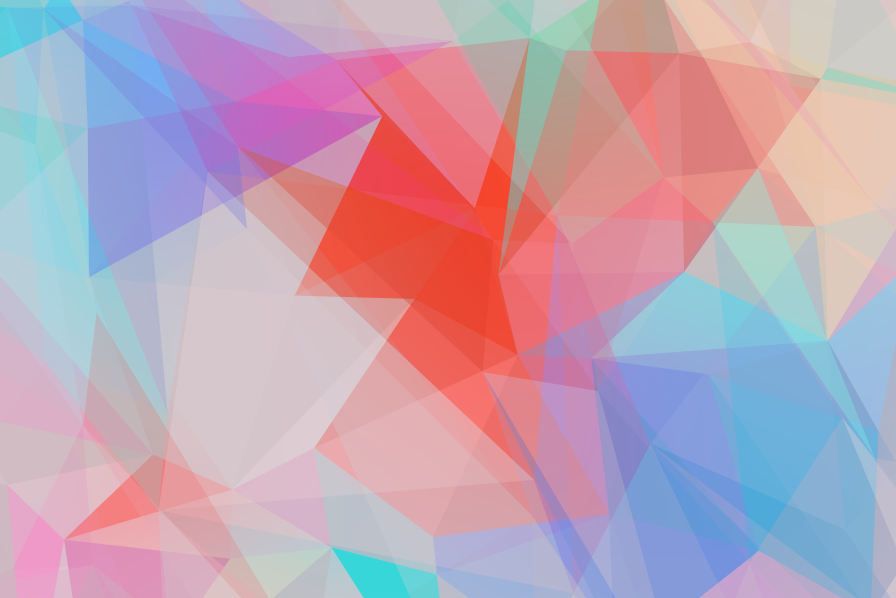
A Shadertoy shader for this background:

```glsl
const vec3 MIST    = vec3(0.83, 0.77, 0.79);
const vec3 ICE     = vec3(0.66, 0.80, 0.85);
const vec3 CYAN    = vec3(0.06, 0.87, 0.93);
const vec3 AQUA    = vec3(0.40, 0.90, 0.86);
const vec3 MINT    = vec3(0.43, 0.87, 0.76);
const vec3 SKY     = vec3(0.38, 0.70, 0.96);
const vec3 LAGOON  = vec3(0.28, 0.68, 0.85);
const vec3 STEEL   = vec3(0.58, 0.68, 0.85);
const vec3 BLUE    = vec3(0.40, 0.56, 0.90);
const vec3 VIOLET  = vec3(0.63, 0.50, 0.87);
const vec3 MAGENTA = vec3(0.94, 0.30, 0.70);
const vec3 ORCHID  = vec3(0.92, 0.58, 0.77);
const vec3 ROSE    = vec3(0.94, 0.45, 0.45);
const vec3 RED     = vec3(0.94, 0.22, 0.12);
const vec3 ORANGE  = vec3(0.93, 0.56, 0.32);
const vec3 PEACH   = vec3(0.93, 0.78, 0.67);

const float COLOUR_SCATTER = 0.13;  // how far a facet borrows its colour
const float INNER_GRADIENT = 0.15;  // colour drift inside a facet
const float SHADE_RANGE    = 0.09;  // brightness spread between facets
const float ACCENT_CHANCE  = 0.14;
const float ACCENT_MIX     = 0.55;

vec2 hash2(vec2 p) {
    vec3 q = fract(p.xyx * vec3(0.1031, 0.1030, 0.0973));
    q += dot(q, q.yzx + 33.33);
    return fract((q.xx + q.yz) * q.zy);
}

float cross2(vec2 a, vec2 b) { return a.x * b.y - a.y * b.x; }

// Soft-edged elliptical area of colour
void wash(inout vec3 c, vec2 p, vec2 centre, vec2 radius, vec3 colour) {
    vec2 d = (p - centre) / radius;
    float d2 = dot(d, d);
    c = mix(c, colour, exp(-d2 * d2));
}

// Broad colour composition; y runs 0..1, x runs 0..1.5
vec3 colourField(vec2 p) {
    vec3 c = MIST;
    // left and lower left
    wash(c, p, vec2(0.10, 0.66), vec2(0.26, 0.22), ICE);
    wash(c, p, vec2(0.55, 0.18), vec2(0.18, 0.10), mix(MIST, ICE, 0.5));
    wash(c, p, vec2(0.20, 0.58), vec2(0.09, 0.07), CYAN);
    wash(c, p, vec2(0.28, 0.17), vec2(0.17, 0.10), ROSE);
    wash(c, p, vec2(0.10, 0.05), vec2(0.20, 0.09), ORCHID);
    wash(c, p, vec2(0.62, 0.02), vec2(0.20, 0.07), CYAN);
    // lower right
    wash(c, p, vec2(1.13, 0.17), vec2(0.32, 0.30), BLUE);
    wash(c, p, vec2(1.30, 0.25), vec2(0.17, 0.18), LAGOON);
    wash(c, p, vec2(1.40, 0.41), vec2(0.18, 0.13), STEEL);
    wash(c, p, vec2(0.95, 0.28), vec2(0.12, 0.17), VIOLET);
    wash(c, p, vec2(1.27, 0.54), vec2(0.21, 0.10), AQUA);
    // upper right
    wash(c, p, vec2(1.35, 0.85), vec2(0.23, 0.26), PEACH);
    wash(c, p, vec2(1.02, 0.62), vec2(0.14, 0.12), mix(ORCHID, ROSE, 0.3));
    wash(c, p, vec2(1.07, 0.81), vec2(0.17, 0.14), ROSE);
    wash(c, p, vec2(1.02, 0.95), vec2(0.16, 0.08), ORANGE);
    wash(c, p, vec2(0.84, 0.97), vec2(0.12, 0.08), MINT);
    // centre
    wash(c, p, vec2(0.76, 0.36), vec2(0.18, 0.16), ROSE);
    wash(c, p, vec2(0.77, 0.65), vec2(0.19, 0.24), RED);
    // upper left
    wash(c, p, vec2(0.25, 0.93), vec2(0.26, 0.13), SKY);
    wash(c, p, vec2(0.33, 0.76), vec2(0.16, 0.12), mix(VIOLET, BLUE, 0.5));
    wash(c, p, vec2(0.53, 0.80), vec2(0.13, 0.15), MAGENTA);
    wash(c, p, vec2(0.02, 0.95), vec2(0.15, 0.10), CYAN);
    return c;
}

vec3 facetColour(vec2 p, vec2 middle, vec2 id) {
    vec2 r = hash2(id + 7.3), s = hash2(id + 41.7);
    vec2 source = mix(middle, p, INNER_GRADIENT) + (r - 0.5) * COLOUR_SCATTER;
    vec3 accent = s.y < 0.4 ? AQUA : s.y < 0.7 ? ORCHID : PEACH;
    vec3 c = mix(colourField(source), accent, s.x < ACCENT_CHANCE ? ACCENT_MIX : 0.0);
    return c + (s.y - 0.5) * SHADE_RANGE;
}

// Antialiased coverage of a triangle of either winding
float triangleCoverage(vec2 p, vec2 a, vec2 b, vec2 c, float pixel) {
    vec2 ab = b - a, bc = c - b, ca = a - c;
    vec3 d = vec3(cross2(ab, p - a) / (length(ab) + 1e-5),
                  cross2(bc, p - b) / (length(bc) + 1e-5),
                  cross2(ca, p - c) / (length(ca) + 1e-5));
    d *= sign(cross2(ab, c - a));
    return clamp(min(d.x, min(d.y, d.z)) / pixel + 0.5, 0.0, 1.0);
}

// Jittered triangle mesh: colour in rgb, opacity of the facet in a
vec4 mesh(vec2 p, vec2 size, float angle, float seed, float pixel) {
    float co = cos(angle), si = sin(angle);
    mat2 turn = mat2(co, si, -si, co);
    vec2 cell = floor(turn * p / size);
    vec4 sum = vec4(0.0);
    float total = 1e-4;
    for (int k = 0; k < 4; k++) {
        vec2 id = cell - vec2(k & 1, k >> 1);
        vec2 corner[4];
        for (int j = 0; j < 4; j++) {
            vec2 node = id + vec2(j == 1 || j == 2, j >= 2);
            corner[j] = ((node + hash2(node + seed)) * size) * turn;
        }
        int first = hash2(id + seed + 19.0).x < 0.5 ? 0 : 1;
        for (int t = 0; t < 2; t++) {
            int n = first + 2 * t;
            vec2 a = corner[n & 3], b = corner[(n + 1) & 3], c = corner[(n + 2) & 3];
            float cover = triangleCoverage(p, a, b, c, pixel);
            if (cover <= 0.0) continue;
            vec2 key = id + seed + 0.37 * float(t);
            sum += cover * vec4(facetColour(p, (a + b + c) / 3.0, key), hash2(key + 63.1).x);
            total += cover;
        }
    }
    return sum / total;
}

void mainImage(out vec4 fragColor, in vec2 fragCoord) {
    float pixel = 1.0 / iResolution.y;
    vec2 p = fragCoord * pixel;
    // solid mesh under two translucent ones
    vec3 colour = mesh(p, vec2(0.21, 0.24), 0.25, 53.0, pixel).rgb;
    vec4 broad = mesh(p, vec2(0.42, 0.30), 0.95, 91.0, pixel);
    vec4 shards = mesh(p, vec2(0.17, 0.46), -0.55, 137.0, pixel);
    colour = mix(colour, broad.rgb, 0.55 * broad.a);
    colour = mix(colour, shards.rgb, 0.50 * shards.a);
    fragColor = vec4(clamp(colour, 0.0, 1.0), 1.0);
}
```
